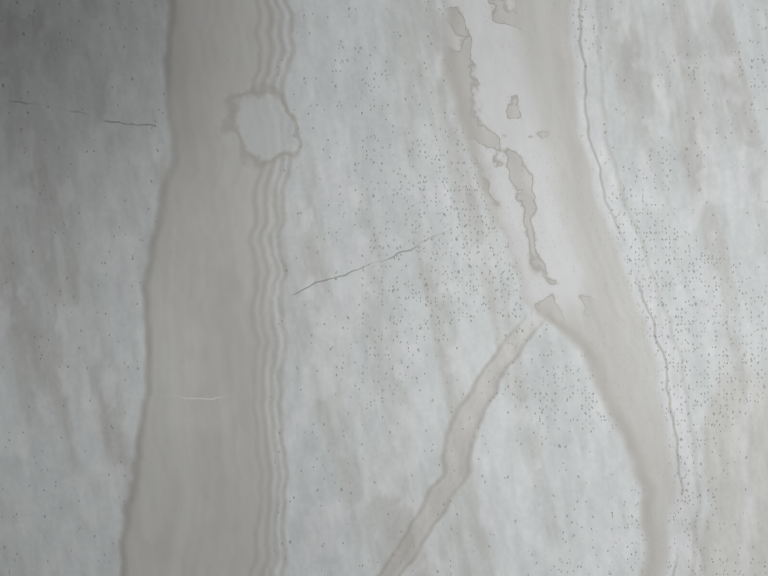
Give the GLSL for this texture, as a Shadertoy shader.

```glsl
// Polished grey travertine with faint taupe bands, forked veins, pale flakes and pits.

const vec3 STONE = vec3(0.775, 0.79, 0.788);
const vec3 TAUPE = vec3(0.752, 0.745, 0.728);
const vec3 VEIN = vec3(0.672, 0.66, 0.636);
const vec3 CALCITE = vec3(0.815, 0.82, 0.825);
const vec3 PIT = vec3(0.52, 0.525, 0.51);

float hash(vec2 p) {
  vec3 q = fract(vec3(p.xyx) * 0.1031);
  q += dot(q, q.yzx + 33.33);
  return fract((q.x + q.y) * q.z);
}

float noise(vec2 p) {
  vec2 i = floor(p), f = fract(p);
  f = f * f * (3.0 - 2.0 * f);
  return mix(mix(hash(i), hash(i + vec2(1, 0)), f.x),
             mix(hash(i + vec2(0, 1)), hash(i + vec2(1, 1)), f.x), f.y);
}

float fbm(vec2 p) {
  float sum = 0.0, amp = 0.5;
  for (int i = 0; i < 5; i++) {
    sum += amp * noise(p);
    p = mat2(1.6, 1.2, -1.2, 1.6) * p + 17.3;
    amp *= 0.5;
  }
  return sum;
}

// Soft line around a zero of the distance d
float line(float d, float width, float px) {
  return 1.0 - smoothstep(0.0, width + px, abs(d));
}

float band(float x, float left, float right, float soft) {
  return smoothstep(-soft, soft, x - left) * smoothstep(-soft, soft, right - x);
}

// Fine upright layers inside a band
vec3 layers(float d, float y) {
  float n = 0.6 * noise(vec2(d * 38.0, y * 2.5)) + 0.4 * noise(vec2(d * 115.0, y * 4.0));
  return mix(VEIN, TAUPE, 0.3 + 0.8 * n);
}

// Broken hairline between two points
float crack(vec2 p, vec2 a, vec2 b, float px) {
  vec2 ab = b - a;
  float t = clamp(dot(p - a, ab) / dot(ab, ab), 0.0, 1.0);
  return line(length(p - a - ab * t), 0.0012, px) * smoothstep(0.1, 0.75, noise(p * 30.0));
}

// Scattered holes of uneven size and depth, one candidate per cell
float pits(vec2 p, float cells, float density, float px) {
  vec2 g = p * cells, id = floor(g);
  vec2 d = fract(g) - 0.3 - 0.4 * vec2(hash(id + 3.1), hash(id + 8.7));
  d = vec2(d.x + (hash(id + 5.0) - 0.5) * d.y, d.y * 0.7);
  float radius = mix(0.05, 0.19, hash(id + 21.0) * hash(id + 33.0));
  float hole = 1.0 - smoothstep(radius * 0.4, radius + px * cells, length(d));
  return step(hash(id + 45.0), density) * hole * mix(0.35, 1.0, hash(id + 71.0));
}

// Folded noise whose ridges form slivers
float folds(vec2 p) {
  vec2 q = vec2(p.x + 0.42 * p.y, p.y) * vec2(36, 11);
  return noise(q + 3.0 * vec2(fbm(p * 15.0), fbm(p * 15.0 + 40.0)));
}

float lighting(vec2 p) {
  float light = 0.765 + 0.24 * smoothstep(-0.05, 1.1, p.x);
  light -= 0.2 * (1.0 - smoothstep(0.0, 0.6, length((p - vec2(0, 1)) * vec2(1, 0.75))));
  return light - 0.06 * smoothstep(0.6, 1.0, p.y) - 0.05 * smoothstep(0.4, 0.0, p.y);
}

void mainImage(out vec4 fragColor, in vec2 fragCoord) {
  float px = 1.0 / iResolution.y;
  vec2 p = fragCoord * px;
  float y = p.y;
  float x = p.x + 0.05 * (fbm(vec2(y * 7.0, p.x * 3.0)) - 0.5);
  x += 0.012 * (noise(vec2(y * 34.0, p.x * 8.0)) - 0.5);

  // Cloudy stone with upright streaks and chalky mottling
  float mottle = fbm(p * vec2(26, 18) + 60.0);
  float streak = fbm(vec2(p.x * 20.0 + y * 4.0, y * 2.2 + 5.0));
  vec3 col = STONE + 0.07 * (fbm(vec2(p.x * 9.0 + y * 1.5, y * 3.0)) - 0.5);
  col = mix(col, VEIN, 0.45 * smoothstep(0.46, 0.72, streak));
  col = mix(col, CALCITE, 0.6 * smoothstep(0.48, 0.68, mottle));

  // Wide left band, its rim and the ribbons on its right
  float leftEdge = 0.225 + 0.035 * smoothstep(0.15, 0.28, y) + 0.04 * smoothstep(0.45, 0.8, y);
  float leftBand = band(x, leftEdge, 0.475, 0.012);
  col = mix(col, layers(x, y), 0.75 * leftBand);
  float rim = line(x - leftEdge, 0.011, px) * (0.5 + 0.5 * noise(vec2(y * 9.0, 2)));
  col = mix(col, VEIN * 0.93, 0.65 * rim);
  for (float i = 0.0; i < 4.0; i++) {
    float ribbon = x - 0.445 - 0.016 * i - 0.008 * noise(vec2(y * 5.0, i * 7.0));
    col = mix(col, VEIN, 0.55 * line(ribbon, 0.007, px));
  }

  // Pale island in the band
  float island = length((p - vec2(0.455, 0.775)) * vec2(1, 0.8)) + 0.09 * (fbm(p * 17.0) - 0.5);
  col = mix(col, STONE, 0.7 * smoothstep(0.05, 0.035, island));
  col = mix(col, VEIN, 0.65 * line(island - 0.05, 0.011, px));

  // Wedge that forks into two lower branches
  float branch = 1.12 - 0.15 * pow(y / 0.45, 1.8);
  float wedgeLeft = mix(branch, 0.92 - 0.15 * smoothstep(0.4, 0.95, y), smoothstep(0.41, 0.48, y));
  float seam = x - 1.16 + 0.16 * smoothstep(0.2, 0.9, y);
  float wedge = band(x, wedgeLeft, x - seam, 0.01);
  col = mix(col, layers(seam, y), 0.72 * wedge);
  col = mix(col, VEIN, 0.55 * line(x - wedgeLeft - 0.012, 0.022, px));
  float fork = (x - 0.68 - 0.55 * y - 0.02 * sin(y * 14.0)) * 0.88;
  float below = smoothstep(0.48, 0.4, y);
  col = mix(col, layers(fork, y), 0.75 * below * band(fork, -0.019, 0.019, 0.007));
  col = mix(col, VEIN * 0.95, 0.5 * below * line(abs(fork) - 0.017, 0.005, px));

  // Slivers and creases along the left of the wedge
  float zone = smoothstep(0.085, 0.035, abs(x - 0.865 - 0.27 * (0.85 - y)));
  zone *= smoothstep(0.42, 0.5, y) * wedge;
  float fold = folds(p);
  col = mix(col, CALCITE, 0.75 * zone * smoothstep(0.36, 0.52, fold));
  col = mix(col, VEIN * 0.93, 0.5 * zone * line(fold - 0.37, 0.07, px));

  // Pale seam and the lower right band
  col = mix(col, CALCITE, 0.5 * band(seam, 0.0, 0.045, 0.01));
  float broken = smoothstep(0.2, 0.7, noise(vec2(y * 11.0, 4)));
  col = mix(col, VEIN * 0.95, 0.6 * broken * line(seam - 0.014, 0.003, px));
  col = mix(col, VEIN, 0.3 * line(seam - 0.045, 0.006, px));
  float corner = x - 1.22 - 0.25 * max(y - 0.25, 0.0);
  float low = smoothstep(0.39, 0.3, y);
  col = mix(col, layers(corner, y), 0.6 * low * smoothstep(-0.008, 0.01, corner));
  col = mix(col, CALCITE, 0.6 * low * line(corner - 0.07, 0.016, px));

  // Fine grain and clustered pits, calmer inside the bands
  float rough = 1.0 - max(wedge, leftBand);
  float grain = fbm(vec2(p.x * 75.0 + y * 9.0, y * 26.0)) - 0.5;
  col += (0.035 + 0.05 * rough) * grain + 0.02 * rough * (noise(p * 170.0) - 0.5);
  float porous = smoothstep(0.48, 0.85, p.x) * smoothstep(0.4, 0.62, fbm(p * 6.0 + 12.0));
  float holes = max(pits(p, 90.0, 0.03 + 0.3 * porous, px), pits(p + 3.7, 150.0, 0.02 + 0.28 * porous, px));
  col = mix(col, PIT, 0.6 * holes * (0.2 + 0.8 * rough));

  // Dark and pale hairline cracks
  vec2 bent = p + vec2(0, 0.03 * (fbm(p * 14.0) - 0.5));
  col = mix(col, PIT, 0.55 * crack(bent, vec2(0.51, 0.49), vec2(0.81, 0.61), px));
  col = mix(col, PIT, 0.55 * crack(bent, vec2(0, 0.83), vec2(0.27, 0.78), px));
  col = mix(col, CALCITE, 0.8 * crack(bent, vec2(0.22, 0.31), vec2(0.43, 0.31), px));

  fragColor = vec4(col * lighting(p), 1.0);
}
```
